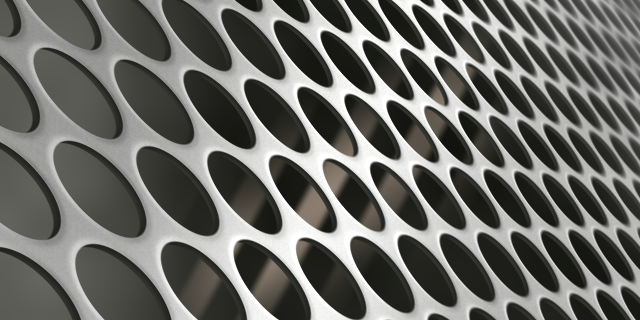
Give the GLSL for this pattern, as a WebGL 2 fragment shader.

```glsl
#version 300 es
precision highp float;

#define HOLE_RADIUS 0.413
#define WALL_DEPTH 0.095
#define BEVEL_WIDTH 0.035
#define EDGE_BLUR 0.13
#define GRAIN_SCALE 230.0
#define GRAIN_AMOUNT 0.035
#define METAL_DARK vec3(0.57, 0.57, 0.565)
#define METAL_LIGHT vec3(0.97, 0.97, 0.965)
#define WALL_COLOR vec3(0.13, 0.135, 0.12)
#define BACK_GREY vec3(0.37, 0.37, 0.35)
#define BACK_DARK vec3(0.10, 0.105, 0.085)
#define BACK_WARM vec3(0.66, 0.59, 0.53)

uniform vec2 u_resolution;
out vec4 fragColor;

// Lattice (column, row) to canvas, y measured downward in canvas heights
const mat3 SHEET_TO_CANVAS = mat3(0.2742, 0.0518, 0.0777,
                                  0.0521, 0.2698, -0.0500,
                                  0.2474, 0.2917, 1.0);

float hash(vec2 p) {
    return fract(sin(dot(p, vec2(127.1, 311.7))) * 43758.5453);
}

float noise(vec2 p) {
    vec2 i = floor(p), f = fract(p);
    f = f * f * (3.0 - 2.0 * f);
    return mix(mix(hash(i), hash(i + vec2(1, 0)), f.x),
               mix(hash(i + vec2(0, 1)), hash(i + vec2(1, 1)), f.x), f.y);
}

// Length on a hexagonal lattice with unit axes 60 degrees apart
float hexLength(vec2 o) {
    return sqrt(max(dot(o, o) - o.x * o.y, 0.0));
}

float bell(float x) {
    return exp(-x * x);
}

// Out-of-focus scene seen through the holes
vec3 background(vec2 p, vec2 id) {
    float vary = hash(id + 3.7);
    vec3 color = mix(BACK_GREY, BACK_DARK, smoothstep(0.1, 0.85, p.x + 0.2 * (vary - 0.5)));
    float glow = bell((dot(p, vec2(0.561, 0.828)) - 1.09) / 0.17);
    glow *= smoothstep(0.45, 0.75, p.x) * (1.0 - smoothstep(1.4, 1.6, p.x));
    float streak = cos(28.7 * (dot(p, vec2(1.0, 0.55)) - 1.12));
    color = mix(color, BACK_WARM, glow * smoothstep(-0.4, 0.7, streak) * mix(0.45, 1.0, vary));
    return color + 0.06 * (noise(p * 7.0) - 0.5);
}

// Brushed sheet: a broad slanted highlight, far streaks and fine grain
vec3 metal(vec2 p, vec2 sheet, float far) {
    float light = bell((p.x - 1.28 + 0.38 * p.y) / 0.52);
    light += 0.22 * p.y * (1.0 - smoothstep(0.0, 0.5, p.x));
    light += 0.38 * smoothstep(1.2, 2.0, p.x) * smoothstep(0.0, 0.8, p.y);
    light += far * 0.9 * (noise(vec2(sheet.x * 0.35, sheet.y * 2.2)) - 0.45);
    vec3 color = mix(METAL_DARK, METAL_LIGHT, clamp(light, -0.2, 1.0));
    float grain = noise(p * GRAIN_SCALE) - 0.5;
    return color + GRAIN_AMOUNT * grain * (1.0 - far);
}

void main() {
    vec2 p = gl_FragCoord.xy / u_resolution.y;
    p.y = 1.0 - p.y;

    // Project onto the sheet
    vec3 h = inverse(SHEET_TO_CANVAS) * vec3(p, 1.0);
    vec2 sheet = h.xy / h.z;
    float depth = 1.0 + 0.0777 * sheet.x - 0.05 * sheet.y;
    float far = smoothstep(1.6, 2.9, depth);
    vec2 footprint = fwidth(sheet);
    float soft = 0.6 * max(footprint.x, footprint.y) + EDGE_BLUR * far;

    // Nearest hole
    float nearest = 9.0;
    vec2 local = vec2(0.0), id = vec2(0.0);
    for (int i = 0; i < 4; i++) {
        vec2 center = floor(sheet) + vec2(i & 1, i >> 1);
        float d = hexLength(sheet - center);
        if (d < nearest) {
            nearest = d;
            local = sheet - center;
            id = center;
        }
    }

    // Front rim and the rear rim shifted by the plate thickness
    float radius = HOLE_RADIUS - 0.04 * far;
    float front = nearest - radius;
    float rear = hexLength(local + depth * WALL_DEPTH * vec2(1.0, -0.3)) - radius;

    vec3 wall = WALL_COLOR * (1.0 + 0.5 * smoothstep(0.0, -0.1, front));
    vec3 hole = mix(background(p, id), wall, smoothstep(-soft, soft, rear));
    hole = mix(hole, vec3(0.42), 0.7 * far);

    // Bevel catches light on the left and shades on the right
    vec3 color = metal(p, sheet, far);
    float bevel = bell((front - 0.5 * BEVEL_WIDTH) / BEVEL_WIDTH) * (1.0 - far);
    color += 0.16 * bevel * clamp(-local.x / HOLE_RADIUS, -0.7, 1.0);

    color = mix(hole, color, smoothstep(-soft, soft, front));
    fragColor = vec4(clamp(color, 0.0, 1.0), 1.0);
}
```
